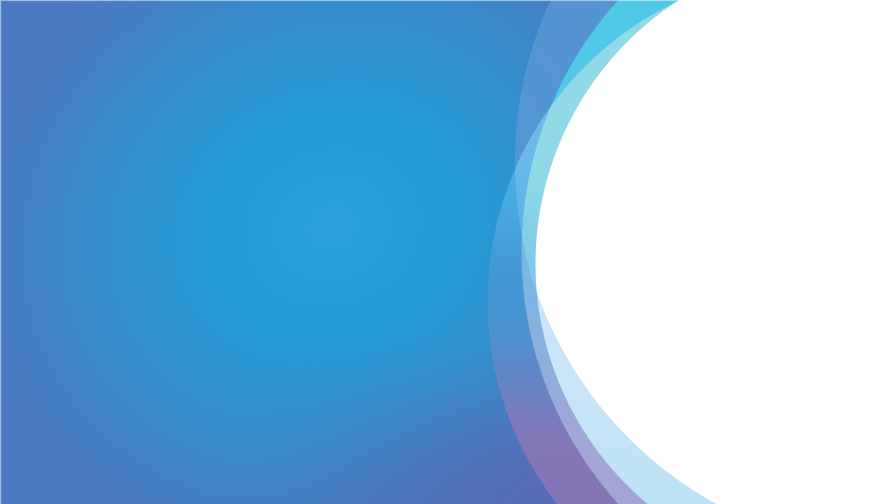
Reproduce this background procedurally as a WebGL 2 fragment shader.

```glsl
#version 300 es
precision highp float;
// Blue radial glow beside a white field bounded by overlapping discs.
// Each disc is an antialiased distance function; the overlaps of the
// discs give translucent crescents, each with its own vertical gradient.

uniform vec2 u_resolution;
out vec4 fragColor;

// Discs: centre x, centre y, radius, in canvas heights
#define DISC_VEIL  vec3(1.7935, 0.6764, 0.7720)
#define DISC_OUTER vec3(1.6250, 0.4028, 0.6574)
#define DISC_INNER vec3(1.7815, 0.5000, 0.7468)
#define DISC_WHITE vec3(1.6852, 0.4769, 0.6227)
#define GLOW_CENTRE vec2(0.66, 0.55)
#define GLOW_AXIS   vec2(0.93, 0.37)
#define GLOW_STRETCH 0.88
#define RIM_WIDTH 0.0022

vec3 rgb(float r, float g, float b) { return vec3(r, g, b) / 255.0; }

// Smooth coverage of a disc, one pixel wide at its edge
float disc(vec2 p, vec3 d) {
    float dist = length(p - d.xy) - d.z;
    return clamp(0.5 - dist * u_resolution.y, 0.0, 1.0);
}

// Stretched radial gradient, turning violet towards the lower right
vec3 backdrop(vec2 p) {
    vec2 q = p - GLOW_CENTRE;
    vec2 across = vec2(-GLOW_AXIS.y, GLOW_AXIS.x);
    float r = length(vec2(dot(q, GLOW_AXIS) * GLOW_STRETCH, dot(q, across)));
    vec3 col = mix(rgb(44.0, 161.0, 219.0), rgb(33.0, 156.0, 216.0), smoothstep(0.0, 0.2, r));
    col = mix(col, rgb(48.0, 145.0, 207.0), smoothstep(0.16, 0.4, r));
    col = mix(col, rgb(74.0, 121.0, 191.0), smoothstep(0.32, 0.68, r));
    float violet = smoothstep(0.35, 0.0, p.y) * smoothstep(0.4, 1.15, p.x);
    return mix(col, rgb(88.0, 106.0, 178.0), violet * 0.85);
}

void main() {
    vec2 p = gl_FragCoord.xy / u_resolution.y;
    float veil = disc(p, DISC_VEIL);
    float outer = disc(p, DISC_OUTER);
    float inner = disc(p, DISC_INNER);
    float white = disc(p, DISC_WHITE);

    vec3 col = backdrop(p);

    // Faint veil at the top
    col = mix(col, rgb(88.0, 151.0, 212.0), veil * 0.85);

    // Outer crescent: sky blue above, mauve below
    vec3 crescent = mix(rgb(132.0, 118.0, 182.0), rgb(68.0, 150.0, 212.0), smoothstep(0.08, 0.42, p.y));
    crescent = mix(crescent, rgb(72.0, 176.0, 230.0), smoothstep(0.42, 0.68, p.y));
    col = mix(col, crescent, outer * (1.0 - veil));

    // Overlaps of the translucent discs
    vec3 sky = mix(rgb(88.0, 180.0, 231.0), rgb(108.0, 187.0, 233.0), smoothstep(0.5, 0.75, p.y));
    vec3 cyan = rgb(80.0, 200.0, 232.0);
    vec3 teal = mix(rgb(126.0, 203.0, 233.0), rgb(144.0, 217.0, 230.0), smoothstep(0.45, 0.7, p.y));
    vec3 lavender = mix(rgb(163.0, 166.0, 213.0), rgb(122.0, 182.0, 228.0), smoothstep(0.05, 0.5, p.y));
    col = mix(col, sky, veil * outer);
    col = mix(col, mix(lavender, mix(cyan, teal, outer), veil), inner);

    // White field, pale blue where the veil leaves it bare
    vec3 pale = mix(rgb(190.0, 226.0, 246.0), rgb(203.0, 229.0, 248.0), smoothstep(0.0, 0.3, p.y));
    col = mix(col, mix(pale, vec3(1.0), veil), white);

    // Thin light rim along the top and left sides
    float edge = min(p.x, 1.0 - p.y);
    float rim = clamp((RIM_WIDTH - edge) * u_resolution.y + 0.5, 0.0, 1.0);
    col = mix(col, vec3(1.0), rim * 0.5);

    fragColor = vec4(col, 1.0);
}
```
